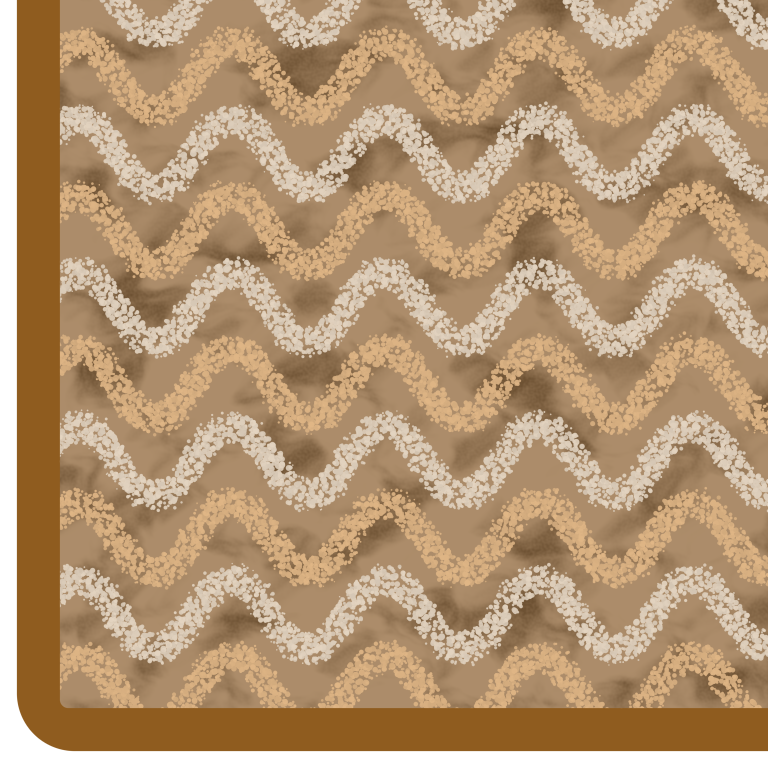
Give the GLSL for this pattern, as a three.js fragment shader.

```glsl
// Rows of speckled sine waves, alternately cream and tan, over mottled earth
// inside a brown frame that rounds its lower left corner and runs off the rest.
// Dots are jittered grid cells kept near a wave; mottling is gradient noise.

#define WAVE_LENGTH 0.2
#define WAVE_SHIFT 0.102
#define WAVE_HEIGHT 0.044
#define ROW_GAP 0.1
#define BAND_HALF 0.0205
#define DOT_CELL 0.008
#define DOT_MIN 0.0013
#define DOT_MAX 0.0043
#define FRAME_OUTER 0.022
#define FRAME_INNER 0.078
#define MOTTLE_SCALE 11.0
#define SOFT 0.0009

varying vec2 vUv;

const float TAU = 6.2831853;
const vec3 PAPER = vec3(1.0);
const vec3 FRAME = vec3(0.56, 0.36, 0.12);
const vec3 EARTH = vec3(0.675, 0.55, 0.415);
const vec3 SHADOW = vec3(0.43, 0.32, 0.20);
const vec3 CREAM = vec3(0.87, 0.81, 0.735);
const vec3 TAN = vec3(0.855, 0.695, 0.51);

vec3 hash3(vec2 p) {
  vec3 q = fract(vec3(p.xyx) * vec3(0.1031, 0.1030, 0.0973));
  q += dot(q, q.yxz + 33.33);
  return fract((q.xxy + q.yzz) * q.zyx);
}

float corner(vec2 p, vec2 cell) {
  float a = TAU * hash3(cell + 71.0).x;
  return dot(vec2(cos(a), sin(a)), p - cell);
}

float gradientNoise(vec2 p) {
  vec2 i = floor(p), f = p - i;
  vec2 u = f * f * f * (f * (f * 6.0 - 15.0) + 10.0);
  vec2 e = vec2(1.0, 0.0);
  return mix(mix(corner(p, i), corner(p, i + e.xy), u.x),
             mix(corner(p, i + e.yx), corner(p, i + e.xx), u.x), u.y);
}

float fbm(vec2 p) {
  float sum = 0.0, gain = 1.0;
  for (int i = 0; i < 4; i++) {
    sum += gain * gradientNoise(p);
    p = mat2(1.6, 1.2, -1.2, 1.6) * p + 9.7;
    gain *= 0.5;
  }
  return sum;
}

// Distance to a quarter plane whose lower left corner is rounded.
float roundedQuarter(vec2 p, float edge, float radius) {
  vec2 q = edge + radius - p;
  return length(max(q, 0.0)) + min(max(q.x, q.y), 0.0) - radius;
}

float inside(float d) {
  return 1.0 - smoothstep(-SOFT, SOFT, d);
}

// x: row index, y: approximate distance to that row's centre line.
vec2 nearestWave(vec2 p) {
  float a = TAU * (p.x - WAVE_SHIFT) / WAVE_LENGTH;
  float slope = WAVE_HEIGHT * TAU / WAVE_LENGTH * sin(a);
  float y = p.y - WAVE_HEIGHT * cos(a);
  float row = floor(y / ROW_GAP + 0.5);
  return vec2(row, abs(y - row * ROW_GAP) / sqrt(1.0 + slope * slope));
}

vec3 mottledEarth(vec2 p) {
  vec2 q = p * MOTTLE_SCALE * vec2(0.85, 1.15);
  float cloud = fbm(q + 0.35 * gradientNoise(q * 1.7 + 40.0));
  float shade = smoothstep(-0.18, 0.85, cloud);
  float grain = gradientNoise(p * 260.0);
  return mix(EARTH, SHADOW, clamp(shade * (1.0 + 0.25 * grain), 0.0, 1.0));
}

vec3 speckle(vec2 p, vec3 color) {
  for (int layer = 0; layer < 3; layer++) {
    vec2 offset = float(layer) * vec2(37.3, 53.7);
    vec2 home = floor(p / DOT_CELL + offset);
    for (int k = 0; k < 9; k++) {
      vec2 cell = home + vec2(mod(float(k), 3.0), floor(float(k) / 3.0)) - 1.0;
      vec3 h = hash3(cell + float(layer) * 311.0);
      vec3 g = hash3(cell + float(layer) * 173.0 + 500.0);
      vec2 center = (cell + h.xy - offset) * DOT_CELL;
      vec2 wave = nearestWave(center);
      float across = wave.y / BAND_HALF;
      // Dots thin out and shrink toward the ragged band edge.
      float radius = mix(DOT_MIN, DOT_MAX, h.z);
      radius *= 1.0 - 0.45 * smoothstep(0.6, 1.1, across);
      float keep = step(across, 0.72 + 0.4 * g.x);
      float cover = keep * inside(length(p - center) - radius);
      vec3 ink = mix(CREAM, TAN, mod(wave.x, 2.0));
      color = mix(color, ink * (0.96 + 0.07 * g.y), 0.92 * cover);
    }
  }
  return color;
}

void main() {
  vec3 field = speckle(vUv, mottledEarth(vUv));
  vec3 color = mix(PAPER, FRAME, inside(roundedQuarter(vUv, FRAME_OUTER, 0.0755)));
  color = mix(color, field, inside(roundedQuarter(vUv, FRAME_INNER, 0.011)));
  gl_FragColor = vec4(color, 1.0);
}
```
